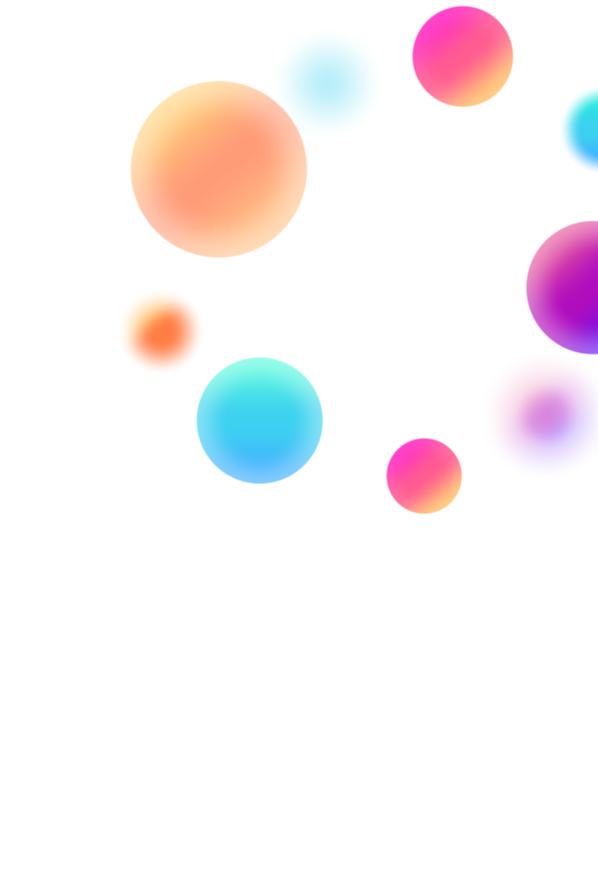
A WebGL 2 fragment shader for this background:

```glsl
#version 300 es
precision highp float;
// Glossy gradient spheres and soft blurred blobs floating on a white page.
// Each is a disc with a three-stop gradient along an axis, a pale inner rim
// and a feathered edge. Lengths are fractions of the canvas height.

uniform vec2 u_resolution;
out vec4 outColor;

const vec3 PAPER = vec3(1.0);
const vec2 DOWN = vec2(0.0, -1.0);
const vec2 DIAGONAL = vec2(0.64, -0.77);
const float RIM_START = 0.48;   // where the pale rim begins, in radii
const float SHARP = 0.0014;     // feather of the crisp spheres

// Gradient stops
const vec3 APRICOT = vec3(1.0, 0.82, 0.48);
const vec3 PEACH = vec3(1.0, 0.61, 0.47);
const vec3 SAND = vec3(1.0, 0.76, 0.53);
const vec3 MAGENTA = vec3(1.0, 0.17, 0.77);
const vec3 ROSE = vec3(1.0, 0.36, 0.57);
const vec3 AMBER = vec3(1.0, 0.77, 0.45);
const vec3 MINT = vec3(0.38, 0.98, 0.87);
const vec3 AQUA = vec3(0.24, 0.82, 0.94);
const vec3 AZURE = vec3(0.25, 0.68, 1.0);
const vec3 BLUSH = vec3(0.90, 0.35, 0.62);
const vec3 PLUM = vec3(0.69, 0.05, 0.74);
const vec3 VIOLET = vec3(0.38, 0.08, 0.96);
const vec3 ORANGE = vec3(1.0, 0.48, 0.25);

vec3 gradient(vec3 a, vec3 b, vec3 c, float t) {
    return t < 0.5 ? mix(a, b, smoothstep(0.0, 0.5, t))
                   : mix(b, c, smoothstep(0.5, 1.0, t));
}

// Coverage of a disc whose edge is feathered on both sides of its radius
float coverage(vec2 offset, float radius, float feather) {
    float soft = max(feather, 0.75 / u_resolution.y);
    return 1.0 - smoothstep(radius - soft, radius + soft, length(offset));
}

// Paints one sphere; rim is the amount of paper colour at its edge
vec3 sphere(vec3 base, vec2 offset, float radius, float feather, vec2 axis,
            vec3 a, vec3 b, vec3 c, float rim, float opacity) {
    vec2 q = offset / radius;
    vec3 color = gradient(a, b, c, 0.5 + 0.5 * dot(q, axis));
    color = mix(color, PAPER, rim * smoothstep(RIM_START, 1.05, length(q)));
    return mix(base, color, opacity * coverage(offset, radius, feather));
}

void main() {
    vec2 p = gl_FragCoord.xy / u_resolution.y;
    p.x *= 0.668 * u_resolution.y / u_resolution.x;
    vec3 color = PAPER;

    // Blurred blobs in the distance
    color = sphere(color, p - vec2(0.366, 0.907), 0.033, 0.033, DOWN,
                   AQUA, AQUA, AQUA, 0.0, 0.36);
    color = sphere(color, p - vec2(0.610, 0.537), 0.038, 0.038, DIAGONAL,
                   BLUSH, PLUM, VIOLET, 0.25, 0.50);
    color = sphere(color, p - vec2(0.180, 0.630), 0.030, 0.020, DIAGONAL,
                   AMBER, ORANGE, ORANGE, 0.0, 0.97);
    color = sphere(color, p - vec2(0.675, 0.855), 0.0385, 0.013, DOWN,
                   MINT * vec3(0.4, 0.93, 1.0), AQUA, AZURE, 0.0, 1.0);

    // Crisp spheres
    color = sphere(color, p - vec2(0.2445, 0.811), 0.0984, SHARP, DIAGONAL,
                   APRICOT, PEACH, SAND, 0.42, 1.0);
    color = sphere(color, p - vec2(0.517, 0.937), 0.0561, SHARP, DIAGONAL,
                   MAGENTA, ROSE, AMBER, 0.12, 1.0);
    color = sphere(color, p - vec2(0.6623, 0.679), 0.0743, SHARP, DIAGONAL,
                   BLUSH, PLUM, VIOLET, 0.36, 1.0);
    color = sphere(color, p - vec2(0.2901, 0.5306), 0.0704, SHARP, DOWN,
                   MINT, AQUA, AZURE, 0.36, 1.0);
    color = sphere(color, p - vec2(0.4739, 0.4687), 0.0420, SHARP, DIAGONAL,
                   MAGENTA, ROSE, AMBER, 0.12, 1.0);

    outColor = vec4(color, 1.0);
}
```
